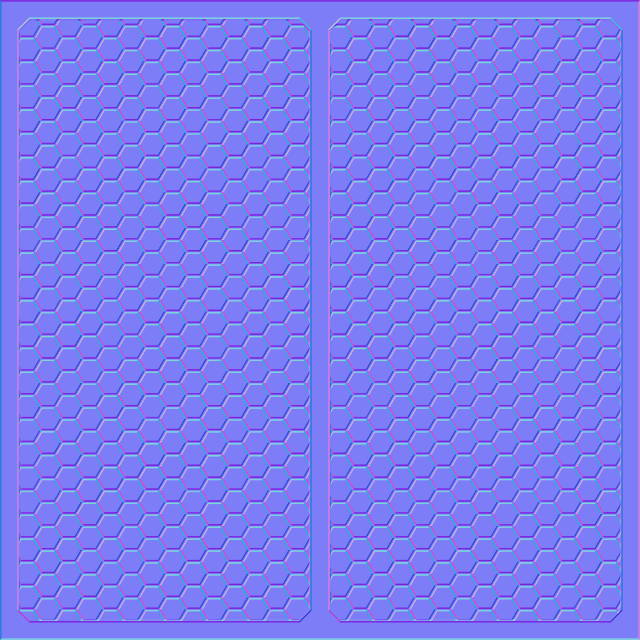
A Shadertoy shader for this texture map:

```glsl
// Tangent-space normal map of two raised, chamfered grip panels covered in
// hexagonal studs. A height field is built from distance functions, and its
// slope, averaged over about one pixel, is encoded as colour.

float hash(vec2 cell) {
    vec3 p = fract(vec3(cell.xyx) * 0.1031);
    p += dot(p, p.yzx + 33.33);
    return fract((p.x + p.y) * p.z);
}

// Depth inside the nearer of the two chamfered panels, positive inside.
float panelDepth(vec2 uv) {
    vec2 fromCentre = abs(uv - 0.5);
    vec2 q = abs(vec2(fromCentre.x - 0.243, fromCentre.y)) - vec2(0.229, 0.4715);
    float chamfer = (q.x + q.y + 0.018) * 0.7071;
    return -max(max(q.x, q.y), chamfer);
}

// Height of flat-topped hexagonal studs above the groove floor.
float studHeight(vec2 uv) {
    const float rowHeight = 0.03724;
    const vec2 period = vec2(1.73205, 1.0);
    vec2 p = (uv - vec2(0.4001, 0.6436)) * vec2(period.x / 0.065, 1.0 / rowHeight);

    // Two interleaved rectangular grids give the hexagonal lattice.
    vec2 a = mod(p + 0.5 * period, period) - 0.5 * period;
    vec2 b = mod(p, period) - 0.5 * period;
    vec2 local = dot(a, a) < dot(b, b) ? a : b;
    vec2 cell = round(2.0 * (p - local) / period);

    vec2 q = abs(local);
    float inside = (0.5 - max(q.y, dot(q, vec2(0.86603, 0.5)))) * rowHeight;
    float relief = mix(0.82, 1.08, hash(cell + 80.0));
    return clamp(inside - 0.0009, 0.0, 0.002) * relief;
}

float surfaceHeight(vec2 uv) {
    float depth = panelDepth(uv);
    float panel = clamp(depth + 0.001, 0.0, 0.002);
    float inset = clamp((depth - 0.0015) / 0.002, 0.0, 1.0);

    // A narrow lip rises toward the border of the canvas.
    vec2 toBorder = 0.5 - abs(uv - 0.5);
    float lip = max(0.0025 - min(toBorder.x, toBorder.y), 0.0);

    return panel + inset * (studHeight(uv) - 0.002) + 0.8 * lip;
}

void mainImage(out vec4 fragColor, in vec2 fragCoord) {
    vec2 uv = fragCoord / iResolution.xy;

    // Central differences spanning one pixel smooth the bevels.
    vec2 e = vec2(max(0.5 / iResolution.y, 0.0006), 0.0);
    vec2 slope = vec2(surfaceHeight(uv + e.xy) - surfaceHeight(uv - e.xy),
                      surfaceHeight(uv + e.yx) - surfaceHeight(uv - e.yx)) / (2.0 * e.x);

    // Red grows toward the left, green toward the top.
    vec3 normal = normalize(vec3(slope.x, -slope.y, 1.0));
    fragColor = vec4(vec3(0.49, 0.49, 0.485) * (1.0 + normal), 1.0);
}
```
